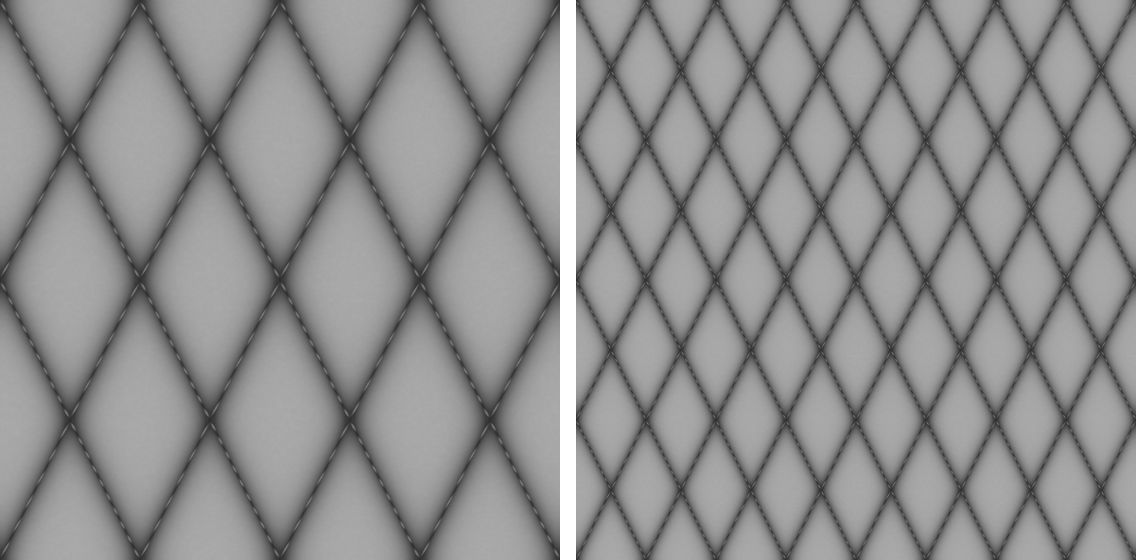
Left: one tile. Right: repeated 2 by 2.
Give the GLSL for this pattern, as a WebGL 2 fragment shader.

```glsl
#version 300 es
precision highp float;
// Grey quilted upholstery: padded diamonds divided by stitched seams.

#define DIAMONDS vec2(4.0, 2.0)    // whole diamonds across and down
#define STITCHES 10.0              // stitches on each diamond side
#define STITCH_SIZE vec2(0.0082, 0.0023) // half length, half width
#define STITCH_TILT 0.07           // twist of the thread off the seam
#define PAD_GREY 0.662
#define THREAD_GREY 0.46
#define GROOVE_GREY 0.17
#define GROOVE_WIDTH 0.0022
#define SEAM_DEPTH 0.60            // darkening beside a seam
#define SEAM_FALLOFF 0.077         // reach of it, in diamond widths
#define GRAIN_CELLS vec2(120.0, 150.0)
#define GRAIN_AMOUNT 0.022

uniform vec2 u_resolution;
out vec4 fragColor;

const float TAU = 6.2831853;

vec2 hash2(vec2 p) {
    vec3 q = fract(p.xyx * vec3(0.1031, 0.1030, 0.0973));
    q += dot(q, q.yzx + 33.33);
    return fract((q.xx + q.yz) * q.zy);
}

// Distance to the nearest scattered point, wrapping at the canvas edge.
float cellular(vec2 uv, vec2 cells) {
    vec2 p = uv * cells;
    vec2 base = floor(p);
    float nearest = 2.0;
    for (int j = -1; j <= 1; j++) {
        for (int i = -1; i <= 1; i++) {
            vec2 cell = base + vec2(i, j);
            vec2 point = cell + hash2(mod(cell, cells));
            nearest = min(nearest, length(point - p));
        }
    }
    return nearest;
}

// Fine leather grain with faint soft creases, centred on zero.
float grain(vec2 uv) {
    vec2 warp = 0.003 * sin(TAU * (uv.yx * vec2(9.0, 7.0) + uv * vec2(4.0, 5.0)));
    float pores = cellular(uv + warp, GRAIN_CELLS) - 0.48;
    float mottle = cellular(uv - warp, floor(GRAIN_CELLS * 0.3)) - 0.48;
    float creases = sin(TAU * (uv.y * 31.0 + 0.7 * sin(TAU * uv.x * 6.0)))
                  * sin(TAU * (uv.x * 13.0 + 0.6 * sin(TAU * uv.y * 5.0)));
    return pores + 0.4 * mottle + 0.12 * creases;
}

// Signed distance from the nearest seam where the phase is whole.
float seamOffset(float phase) {
    return phase - floor(phase + 0.5);
}

// Shade of the cushion falling away towards one seam.
float padding(float offset) {
    return 1.0 - SEAM_DEPTH * exp(-abs(offset) / SEAM_FALLOFF);
}

// Draws the dark groove and the thread of one family of seams.
float sewSeam(float grey, vec2 uv, float side, float offset, float pixel) {
    vec2 slope = vec2(DIAMONDS.x, side * DIAMONDS.y);
    float across = offset / length(slope);

    // Whole stitches per side, measured along the seam itself.
    vec2 tangent = vec2(-side * slope.y * side, slope.x) * vec2(side, 1.0);
    vec2 edge = 0.5 * vec2(-side, 1.0) / DIAMONDS;
    float spacing = length(edge) / STITCHES;
    float along = dot(uv, normalize(tangent)) / spacing;
    along = (fract(along) - 0.5) * spacing;

    float groove = exp(-across * across / (GROOVE_WIDTH * GROOVE_WIDTH));
    grey = mix(grey, GROOVE_GREY, 0.65 * groove);

    // Rounded thread: pale along its middle, dark at its rim.
    vec2 local = vec2(along, across + side * STITCH_TILT * along);
    float radius = length(local / STITCH_SIZE);
    float soft = 0.12 + 0.5 * pixel / STITCH_SIZE.y;
    float cover = 1.0 - smoothstep(1.0 - soft, 1.0 + soft, radius);
    float thread = THREAD_GREY * (1.0 - 0.28 * min(radius * radius, 1.0));
    return mix(grey, thread, cover);
}

void main() {
    vec2 uv = gl_FragCoord.xy / u_resolution;
    float pixel = 1.0 / min(u_resolution.x, u_resolution.y);

    // Two families of slanted seams enclose the diamonds.
    vec2 scaled = uv * DIAMONDS;
    float falling = seamOffset(scaled.x + scaled.y);
    float rising = seamOffset(scaled.x - scaled.y);

    float grey = PAD_GREY * padding(falling) * padding(rising);
    grey = max(grey, 0.23);
    grey *= 1.0 + GRAIN_AMOUNT * grain(uv);

    grey = sewSeam(grey, uv, 1.0, falling, pixel);
    grey = sewSeam(grey, uv, -1.0, rising, pixel);

    fragColor = vec4(vec3(grey), 1.0);
}
```
